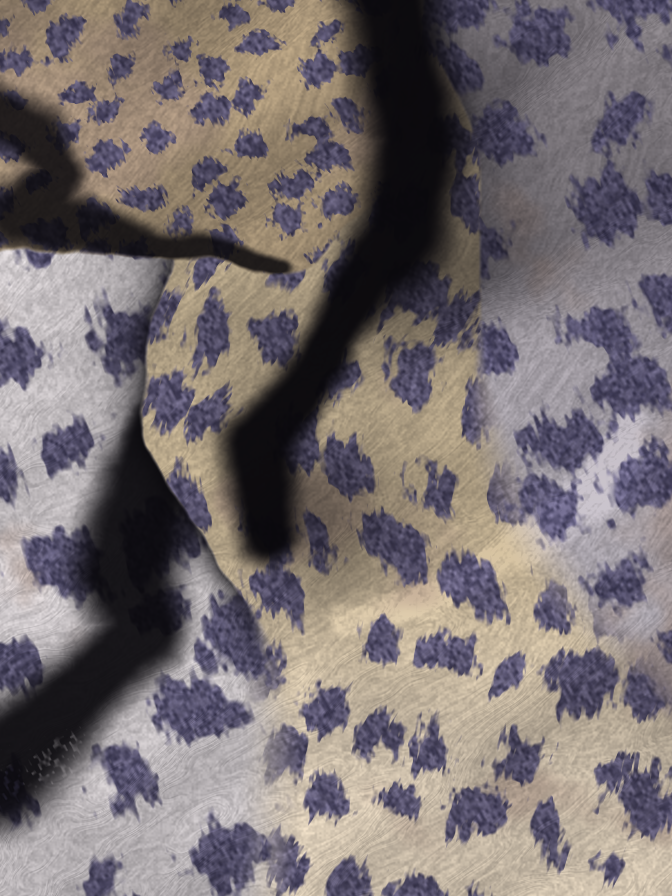
A Shadertoy shader for this texture:

```glsl
float hash(vec2 p) {
    vec3 q = fract(p.xyx * 0.1031);
    q += dot(q, q.yzx + 33.33);
    return fract((q.x + q.y) * q.z);
}

float noise(vec2 p) {
    vec2 i = floor(p), f = fract(p);
    f *= f * (3.0 - 2.0 * f);
    return mix(mix(hash(i), hash(i + vec2(1, 0)), f.x),
               mix(hash(i + vec2(0, 1)), hash(i + vec2(1, 1)), f.x), f.y);
}

float fbm(vec2 p) {
    float sum = 0.0, amp = 0.5;
    for (int i = 0; i < 4; i++) {
        sum += amp * noise(p);
        p = mat2(1.6, 1.2, -1.2, 1.6) * p + 7.3;
        amp *= 0.5;
    }
    return sum / 0.9375;
}

vec2 rotate(vec2 p, float a) {
    return mat2(cos(a), sin(a), -sin(a), cos(a)) * p;
}

// Jittered, leaning blots with a ragged pile fringe
float spots(vec2 p, vec2 cell, float angle) {
    p = rotate(p, angle) / cell + 20.0;
    vec2 w = p + 0.35 * (vec2(noise(p * 1.7), noise(p * 1.7 + 31.0)) - 0.5);
    vec2 id = floor(w);
    float d = 9.0;
    for (int y = -1; y <= 1; y++)
    for (int x = -2; x <= 1; x++) {
        vec2 c = id + vec2(x, y);
        vec2 jitter = 0.5 + 0.42 * (vec2(hash(c), hash(c + 57.0)) - 0.5);
        vec2 v = w - c - jitter - vec2(0.5 * mod(c.y, 2.0), 0);
        v.x += v.y * (hash(c + 13.0) - 0.5) * 0.8;
        d = min(d, length(v) - mix(0.23, 0.38, hash(c + 7.0)));
    }
    d += 0.22 * (noise(p * vec2(9, 4)) - 0.5) + 0.16 * (noise(p * vec2(26, 11)) - 0.5);
    return 1.0 - smoothstep(-0.06, 0.06, d);
}

// Soft stroke along a path; z is the half width
float crease(vec2 p, vec3 path[6]) {
    float amount = 0.0;
    for (int i = 0; i < 5; i++) {
        vec3 a = path[i], ab = path[i + 1] - a;
        float t = clamp(dot(p - a.xy, ab.xy) / dot(ab.xy, ab.xy), 0.0, 1.0);
        float d = length(p - a.xy - ab.xy * t) / (a.z + ab.z * t);
        amount = max(amount, 1.0 - smoothstep(0.45, 1.4, d));
    }
    return amount;
}

void mainImage(out vec4 fragColor, in vec2 fragCoord) {
    // Unit is the canvas width, y points down
    vec2 p = vec2(fragCoord.x, iResolution.y - fragCoord.y) / iResolution.x;
    float broad = fbm(p * vec2(4, 7) + vec2(0, p.x * 3.0));
    vec2 w = p + 0.035 * (vec2(fbm(p * 9.0), fbm(p * 9.0 + 40.0)) - 0.5);

    // Borders of the cloth panels
    float brow = 0.38 + 0.03 * smoothstep(0.25, 0.42, w.x) - 0.13 * smoothstep(0.42, 0.6, w.x);
    float fold = 0.26 - 0.05 * smoothstep(0.36, 0.55, w.y) + 0.19 * smoothstep(0.6, 1.0, w.y);
    float ridge = 0.63 + 0.085 * smoothstep(0.0, 0.25, p.y) + 1.1 * pow(max(p.y - 0.53, 0.0), 2.0);
    float foldSoft = mix(0.004, 0.05, smoothstep(0.88, 1.1, p.y));
    float ridgeSoft = mix(0.004, 0.06, smoothstep(0.45, 0.8, p.y));
    float upper = smoothstep(-0.004, 0.004, brow - w.y) * (1.0 - smoothstep(0.57, 0.6, p.x));
    float left = smoothstep(-foldSoft, foldSoft, fold - w.x) * (1.0 - upper);
    float right = smoothstep(-ridgeSoft, ridgeSoft, p.x - ridge);

    // Spot print, laid differently on each panel
    vec2 bent = vec2(w.x - 0.5 * fold, w.y);
    float print = spots(bent, vec2(0.105, 0.125), -0.25);
    print = mix(print, spots(p, vec2(0.16, 0.135), 0.35), right);
    print = mix(print, spots(p, vec2(0.17, 0.15), 0.3), left);
    print = mix(print, spots(w, vec2(0.085, 0.064), 0.4), upper);

    // Ground colours
    vec3 cloth = mix(vec3(0.65, 0.59, 0.49), vec3(0.74, 0.69, 0.62), smoothstep(0.75, 1.2, p.y));
    cloth = mix(cloth, mix(vec3(0.47, 0.45, 0.47), vec3(0.62, 0.6, 0.63), smoothstep(0.1, 0.8, p.y)), right);
    cloth = mix(cloth, vec3(0.73, 0.71, 0.72), left);
    cloth = mix(cloth, vec3(0.6, 0.53, 0.43), upper);
    cloth = mix(cloth, vec3(0.56, 0.48, 0.44), 0.5 * smoothstep(0.58, 0.75, fbm(p * 5.0 + 11.0)));
    float fleck = noise(rotate(p, 0.5) * vec2(210, 150));
    vec3 indigo = mix(vec3(0.17, 0.16, 0.26), vec3(0.4, 0.38, 0.5), fleck);
    vec3 colour = mix(cloth, indigo, print * 0.94);

    // Shadows in the valley, under the fold and behind the brow
    float valley = crease(w, vec3[6](vec3(0.57, -0.05, 0.08), vec3(0.62, 0.2, 0.075),
        vec3(0.6, 0.34, 0.07), vec3(0.5, 0.5, 0.045), vec3(0.39, 0.66, 0.055), vec3(0.4, 0.8, 0.045)));
    float under = crease(w, vec3[6](vec3(0.23, 0.62, 0.03), vec3(0.22, 0.72, 0.075),
        vec3(0.19, 0.85, 0.08), vec3(0.22, 0.94, 0.07), vec3(0.13, 1.02, 0.06), vec3(0.0, 1.14, 0.09)));
    float behind = crease(w, vec3[6](vec3(-0.05, 0.15, 0.05), vec3(0.05, 0.2, 0.05),
        vec3(0.1, 0.26, 0.03), vec3(0.04, 0.33, 0.06), vec3(0.2, 0.36, 0.03), vec3(0.42, 0.4, 0.015)));
    float shine = crease(w, vec3[6](vec3(0.51, 0.92, 0.02), vec3(0.62, 0.9, 0.025),
        vec3(0.72, 0.84, 0.02), vec3(0.82, 0.78, 0.035), vec3(0.9, 0.72, 0.04), vec3(0.95, 0.62, 0.02)));
    float light = 0.78 + 0.48 * broad;
    light *= 1.0 - 0.97 * valley;
    light *= 1.0 - 0.93 * under * left * smoothstep(0.15, 0.5, broad + 0.3 * fleck);
    light *= 1.0 - 0.85 * behind * upper;
    light *= 1.0 - 0.75 * left * exp(-abs(fold - w.x) / 0.03) * (1.0 - smoothstep(0.85, 1.05, p.y));
    light *= 1.0 - 0.45 * right * exp(-abs(p.x - ridge) / 0.09) * (1.0 - smoothstep(0.3, 0.6, p.y));
    light *= 1.0 - 0.35 * (1.0 - right) * (1.0 - left) * (1.0 - upper)
        * smoothstep(0.5, 0.6, p.x) * (1.0 - smoothstep(0.4, 0.65, p.y));
    light *= 1.0 - 0.4 * exp(-dot(p - vec2(0.47, 0.77), p - vec2(0.47, 0.77)) / 0.012);
    light += 0.22 * shine;

    // Lit rim of the fold, then the woven grain
    light += 0.12 * (1.0 - left) * (1.0 - upper) * (1.0 - valley) * exp(-abs(w.x - fold - 0.05) / 0.04);
    vec2 thread = rotate(p, 0.6 + 0.5 * broad);
    float weave = noise(thread * vec2(90, 260)) + 0.7 * noise(p * 300.0) - 0.85;
    light *= 1.0 + 0.17 * weave;
    fragColor = vec4(mix(vec3(0.035, 0.03, 0.045), colour, clamp(light, 0.0, 1.3)), 1.0);
}
```
